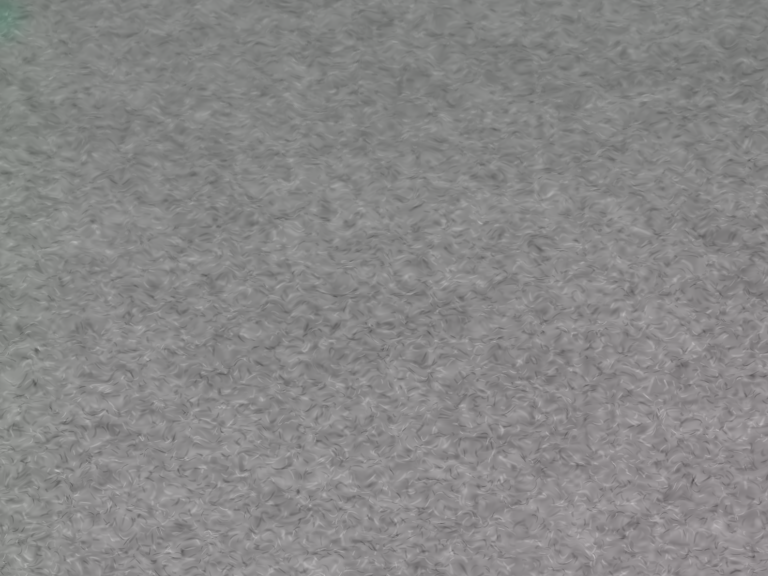
Reproduce this texture procedurally as a Shadertoy shader.

```glsl
// A grey felted carpet seen at a slant: soft flattened mottling far away at the
// top, crisper curled fibres near the bottom. Warped value noise gives the pile,
// and jittered grids of short bent strands give the light and dark fibres.

float hash(vec2 p) {
    return fract(sin(dot(p, vec2(127.1, 311.7))) * 43758.5453);
}

float noise(vec2 p) {
    vec2 i = floor(p), f = fract(p);
    f = f * f * (3.0 - 2.0 * f);
    return mix(mix(hash(i), hash(i + vec2(1, 0)), f.x),
               mix(hash(i + vec2(0, 1)), hash(i + vec2(1, 1)), f.x), f.y);
}

// Signed sum of bent strands, one per jittered cell; near runs from 0 to 1
float strands(vec2 p, float near, float seed) {
    float sum = 0.0;
    vec2 cell = floor(p);
    for (int y = -1; y <= 1; y++)
    for (int x = -1; x <= 1; x++) {
        vec2 id = cell + vec2(x, y);
        vec2 key = id + seed;
        vec2 d = p - id - vec2(hash(key), hash(key + 17.3));

        // Far strands lie flat, near ones turn more freely
        float angle = (hash(key + 31.7) - 0.5) * mix(1.5, 2.9, near);
        float c = cos(angle), s = sin(angle);
        d = vec2(c * d.x + s * d.y, c * d.y - s * d.x);
        d.y += (hash(key + 47.1) - 0.5) * 1.6 * d.x * d.x;

        float halfLength = mix(0.35, 0.7, hash(key + 59.9));
        float halfWidth = mix(0.32, 0.19, near);
        float body = 1.0 - smoothstep(0.0, halfWidth, abs(d.y));
        float ends = 1.0 - smoothstep(0.4 * halfLength, halfLength, abs(d.x));
        sum += body * ends * (2.0 * hash(key + 73.3) - 1.0);
    }
    return sum;
}

void mainImage(out vec4 fragColor, in vec2 fragCoord) {
    vec2 uv = fragCoord / iResolution.xy;
    vec2 p = fragCoord / iResolution.y;

    // Nearness grows downwards and slightly to the right
    float near = smoothstep(1.0, 0.15, uv.y - 0.15 * (uv.x - 0.5));

    // Pile mottling, bent by a broader noise
    vec2 warp = vec2(noise(p * 38.0), noise(p * 38.0 + 91.0)) - 0.5;
    vec2 q = p + 0.014 * warp;
    float coarse = noise(q * vec2(48.0, 85.0)) - 0.5;
    float fine = noise(q * vec2(95.0, 150.0) + 23.0) - 0.5;
    float clumps = noise(q * vec2(14.0, 24.0) + 57.0) - 0.5;
    float patches = noise(p * vec2(4.0, 7.0) + 11.0) - 0.5;
    float tone = coarse * mix(0.055, 0.065, near) + fine * mix(0.05, 0.095, near)
               + clumps * 0.035 + patches * 0.022;

    // Three sizes of fibre
    float fibres = 0.0;
    for (int i = 0; i < 3; i++) {
        float k = float(i);
        vec2 grid = vec2(44.0, mix(56.0, 50.0, near)) * (1.0 + 0.3 * k);
        fibres += strands(q * grid + 7.3 * k, near, 101.0 * k);
    }
    tone += fibres * mix(0.04, 0.085, near);

    // Sparse dark gaps between the tufts
    float gaps = smoothstep(0.68, 0.95, noise(q * vec2(62.0, 100.0) + 131.0));
    tone -= gaps * mix(0.03, 0.06, near);

    // Slanted light: cool and dim above, paler and faintly mauve below right
    vec3 color = mix(vec3(0.512, 0.518, 0.513), vec3(0.56, 0.553, 0.556),
                     smoothstep(1.0, 0.0, uv.y));
    color += vec3(0.008, -0.004, 0.002) * smoothstep(0.3, 1.0, uv.x) * near;
    color += vec3(-0.004, 0.008, -0.004) * smoothstep(0.15, 0.0, uv.x);
    color -= 0.02 * smoothstep(0.5, 1.0, uv.x) * smoothstep(0.6, 1.0, uv.y);

    // Teal stain in the upper left corner
    float stain = 1.0 - smoothstep(0.0, 0.07, length(p - vec2(0.0, 0.97)));
    color += vec3(-0.09, 0.0, -0.03) * stain;

    fragColor = vec4(color + tone, 1.0);
}
```
